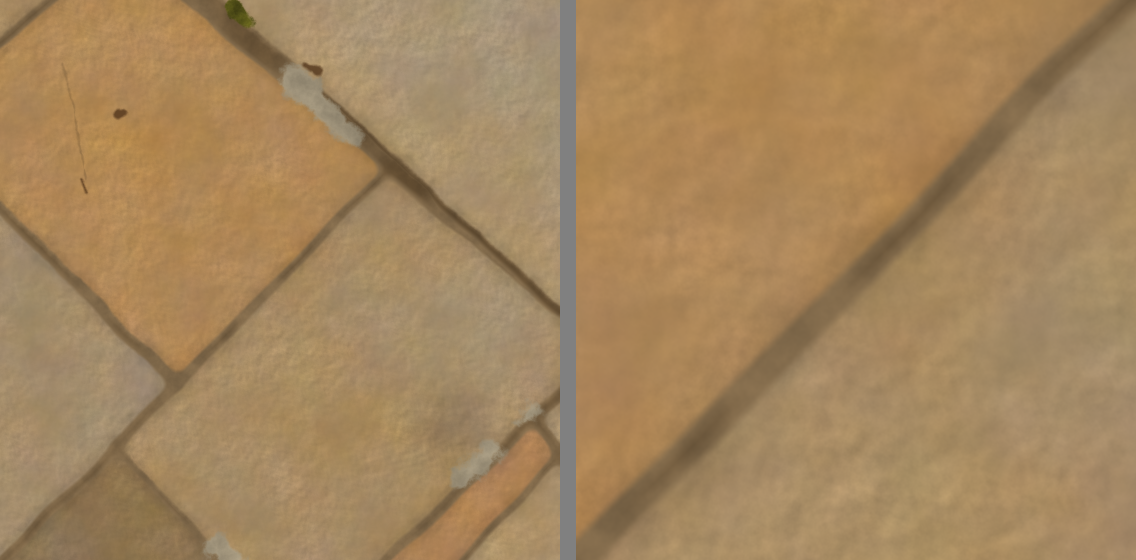
Left, the full canvas; right, a detail of the centre.
This texture is drawn by a WebGL 1 fragment shader. Its source:

```glsl
precision highp float;
// Weathered sandstone slabs laid diagonally, with worn joints, pale mortar and moss.
uniform vec2 u_resolution;

const vec3 AMBER  = vec3(0.69, 0.53, 0.335);
const vec3 TAN    = vec3(0.65, 0.54, 0.385);
const vec3 GREY   = vec3(0.64, 0.55, 0.425);
const vec3 DULL   = vec3(0.545, 0.45, 0.32);
const vec3 PALE   = vec3(0.67, 0.57, 0.425);
const vec3 ORANGE = vec3(0.69, 0.515, 0.345);
const vec3 LICHEN = vec3(0.645, 0.575, 0.465);
const vec3 JOINT  = vec3(0.50, 0.41, 0.29);
const vec3 JOINT_DARK = vec3(0.35, 0.27, 0.17);
const vec3 MORTAR = vec3(0.64, 0.60, 0.51);
const vec3 MOSS   = vec3(0.35, 0.34, 0.10);
const vec3 PIT    = vec3(0.32, 0.21, 0.11);
const vec3 OCHRE_SHIFT = vec3(0.03, 0.0, -0.075);
const vec3 PINK_SHIFT  = vec3(0.012, -0.016, 0.005);
const float EDGE_SOFTNESS = 0.0035;
const float EDGE_WOBBLE = 0.009;
const float CORNER_ROUNDING = 0.022;
const float MOTTLE = 0.10;
const float RELIEF = 0.17;

// Joint lines, each as start.xy and end.xy.
const vec4 LONG_JOINT   = vec4(0.34, 1.02, 1.02, 0.425);
const vec4 CROSS_JOINT  = vec4(-0.02, -0.027, 0.70, 0.704);
const vec4 LEFT_JOINT   = vec4(-0.02, 0.65, 0.306, 0.32);
const vec4 LOW_JOINT    = vec4(0.212, 0.2, 0.41, -0.02);
const vec4 STRIP_TOP    = vec4(0.67, -0.02, 1.02, 0.315);
const vec4 STRIP_END    = vec4(0.957, 0.25, 1.02, 0.165);
const vec4 STRIP_BOTTOM = vec4(0.81, -0.02, 1.0, 0.19);
const vec4 CORNER_JOINT = vec4(-0.02, 0.91, 0.11, 1.015);

vec2 gradientAt(vec2 cell) {
  float a = 6.2832 * fract(sin(dot(cell, vec2(127.1, 311.7))) * 43758.5);
  return vec2(cos(a), sin(a));
}

float noise(vec2 p) {
  vec2 i = floor(p), f = p - i, e = vec2(1.0, 0.0);
  vec2 w = f * f * f * (f * (f * 6.0 - 15.0) + 10.0);
  float low  = mix(dot(gradientAt(i), f), dot(gradientAt(i + e.xy), f - e.xy), w.x);
  float high = mix(dot(gradientAt(i + e.yx), f - e.yx), dot(gradientAt(i + e.xx), f - e.xx), w.x);
  return mix(low, high, w.y);
}

float fbm(vec2 p) {
  float sum = 0.0, amp = 0.6;
  for (int k = 0; k < 5; k++) {
    sum += amp * noise(p);
    p = mat2(1.6, 1.2, -1.2, 1.6) * p + 7.3;
    amp *= 0.58;
  }
  return sum;
}

// Signed distance to a stroke whose radius tapers from ra to rb.
float stroke(vec2 p, vec4 s, float ra, float rb) {
  vec2 d = s.zw - s.xy;
  float t = clamp(dot(p - s.xy, d) / dot(d, d), 0.0, 1.0);
  return length(p - s.xy - d * t) - mix(ra, rb, t);
}

float join(float a, float b) {
  float h = max(1.0 - abs(a - b) / CORNER_ROUNDING, 0.0);
  return min(a, b) - h * h * CORNER_ROUNDING * 0.25;
}

float cover(float d, float soft) { return smoothstep(soft, -soft, d); }

bool above(vec2 p, vec4 s) {
  return (s.z - s.x) * (p.y - s.y) > (s.w - s.y) * (p.x - s.x);
}

float joints(vec2 p) {
  float d = join(stroke(p, LONG_JOINT, 0.026, 0.009), stroke(p, CROSS_JOINT, 0.010, 0.008));
  d = join(d, stroke(p, LEFT_JOINT, 0.009, 0.011));
  d = join(d, stroke(p, LOW_JOINT, 0.006, 0.007));
  d = join(d, stroke(p, STRIP_TOP, 0.008, 0.012));
  d = join(d, stroke(p, STRIP_END, 0.009, 0.012));
  d = join(d, stroke(p, STRIP_BOTTOM, 0.006, 0.007));
  return join(d, stroke(p, CORNER_JOINT, 0.008, 0.008));
}

vec3 slabColour(vec2 p) {
  if (above(p, LONG_JOINT)) return mix(PALE, LICHEN, smoothstep(0.45, 0.85, p.x * p.y));
  if (above(p, CROSS_JOINT)) {
    if (!above(p, LEFT_JOINT)) return GREY;
    return above(p, CORNER_JOINT) ? TAN : AMBER;
  }
  if (!above(p, LOW_JOINT)) return DULL;
  if (above(p, STRIP_TOP))
    return mix(TAN, LICHEN, 0.7 * smoothstep(0.25, 0.0, length(p - vec2(0.83, 0.43))));
  return above(p, STRIP_BOTTOM) && !above(p, STRIP_END) ? ORANGE : PALE;
}

void main() {
  float side = min(u_resolution.x, u_resolution.y);
  vec2 p = gl_FragCoord.xy / side;
  float soft = max(EDGE_SOFTNESS, 1.0 / side);
  float rough = fbm(p * 24.0), blotch = fbm(p * 7.0 + 3.0);
  vec2 q = p + EDGE_WOBBLE * vec2(noise(p * 9.0), noise(p * 9.0 + 31.0)) + 0.003 * rough;
  float d = joints(q);

  // Stone: mottling, mineral tints and patchy raking-light relief.
  vec3 col = slabColour(q) * (1.0 + MOTTLE * (blotch + 0.6 * rough));
  col += OCHRE_SHIFT * fbm(p * 6.0 + 19.0) + PINK_SHIFT * fbm(p * 10.0 + 47.0);
  float relief = fbm(p * 42.0) - fbm(p * 42.0 + vec2(-0.2, 0.2));
  col *= 1.0 + RELIEF * relief * smoothstep(-0.7, 0.5, blotch);
  col *= 1.0 - 0.12 * smoothstep(0.12, 0.0, length(p - vec2(0.8, 0.23)) + 0.06 * blotch);
  col *= mix(0.92, 1.0, smoothstep(0.0, 0.022, d + 0.01 * rough));

  // Hairline crack and pits.
  float crack = stroke(q + 0.02 * blotch, vec4(0.115, 0.89, 0.155, 0.68), 0.0, 0.001);
  col *= 1.0 - 0.12 * smoothstep(0.004, 0.0, crack + 0.006 * abs(rough));
  float pit = min(stroke(q, vec4(0.212, 0.795, 0.222, 0.797), 0.007, 0.004),
                  stroke(q, vec4(0.149, 0.68, 0.158, 0.656), 0.003, 0.002));
  pit = min(pit, stroke(p, vec4(0.545, 0.884, 0.566, 0.874), 0.005, 0.008));
  col = mix(col, PIT, 0.8 * cover(pit + 0.008 * rough, soft));

  // Joints, darkest where worn deep.
  float depth = smoothstep(0.0, -0.011, d) * smoothstep(-0.3, 0.3, noise(p * 8.0 + 5.0));
  depth *= mix(0.5, 1.0, smoothstep(0.03, 0.0, stroke(q, LONG_JOINT, 0.0, 0.0)) * p.x);
  depth = max(depth, 0.8 * cover(stroke(q, vec4(0.57, 0.84, 1.0, 0.443), 0.003, 0.006), 0.005));
  col = mix(col, mix(JOINT, JOINT_DARK, depth) * (1.0 + 0.22 * rough), cover(d, soft));

  // Pale mortar repairs and moss.
  float patchy = stroke(p, vec4(0.525, 0.855, 0.625, 0.755), 0.028, 0.014);
  patchy = min(patchy, stroke(p, vec4(0.825, 0.145, 0.88, 0.195), 0.014, 0.019));
  patchy = min(patchy, stroke(p, vec4(0.935, 0.245, 0.952, 0.27), 0.013, 0.012));
  patchy = min(patchy, stroke(p, vec4(0.385, 0.025, 0.425, 0.0), 0.019, 0.018));
  col = mix(col, MORTAR * (1.0 + 0.25 * rough), 0.85 * cover(patchy + 0.03 * rough, 0.007));
  float moss = stroke(p, vec4(0.415, 0.988, 0.443, 0.958), 0.014, 0.01);
  col = mix(col, MOSS * (1.0 + 0.8 * rough), cover(moss + 0.016 * rough, soft));
  gl_FragColor = vec4(clamp(col, 0.0, 1.0), 1.0);
}
```
